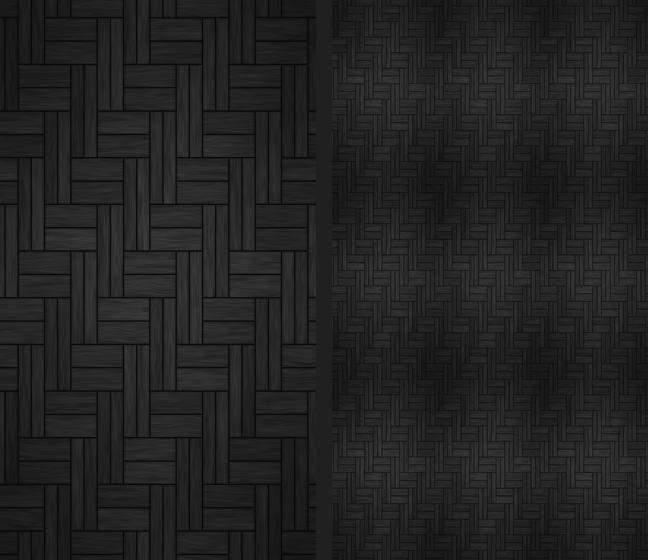
Left: one tile. Right: repeated 3 by 3.
This pattern is drawn by a Shadertoy shader. Its source:

```glsl
#define CELLS 12.0            // grid cells per side, a multiple of 4
#define SHIFT vec2(0.31, 0.38)
#define GAP 0.0018            // half width of the joints, in canvas widths
#define SHADE_DEPTH 0.20
#define SHADE_FALLOFF 380.0
#define GRAIN 0.62
#define PLANK_VARIATION 0.16
#define DARK_WOOD 0.102
#define LIGHT_WOOD 0.188
#define JOINT_TONE 0.026

const float TAU = 6.2831853;

float hash(vec2 p) {
    vec3 q = fract(p.xyx * vec3(0.1031, 0.1030, 0.0973));
    q += dot(q, q.yzx + 33.33);
    return fract((q.x + q.y) * q.z);
}

float valueNoise(vec2 p) {
    vec2 i = floor(p);
    vec2 f = fract(p);
    f = f * f * (3.0 - 2.0 * f);
    float low = mix(hash(i), hash(i + vec2(1.0, 0.0)), f.x);
    float high = mix(hash(i + vec2(0.0, 1.0)), hash(i + vec2(1.0, 1.0)), f.x);
    return mix(low, high, f.y);
}

// Streaks running along x: broad bands, veins and fine fibres
float woodGrain(vec2 p, float seed) {
    vec2 offset = seed * vec2(91.0, 57.0);
    p.y += 0.008 * (valueNoise(p * vec2(14.0, 25.0) + offset) - 0.5);
    float bands = valueNoise(p * vec2(6.0, 70.0) + offset) - 0.5;
    float veins = valueNoise(p * vec2(14.0, 160.0) + offset + 17.3) - 0.5;
    float fibres = valueNoise(p * vec2(30.0, 290.0) + offset + 34.6) - 0.5;
    return 0.24 * bands + 0.34 * veins + 0.42 * fibres;
}

void mainImage(out vec4 fragColor, in vec2 fragCoord) {
    vec2 uv = fragCoord / iResolution.xy;
    vec2 cellSize = vec2(1.0, iResolution.y / iResolution.x) / CELLS;

    // Herringbone of 2x1 blocks: phases 0 and 1 lie flat, 2 and 3 stand
    vec2 grid = uv * CELLS + SHIFT;
    vec2 cell = floor(grid);
    vec2 inCell = grid - cell;
    float phase = mod(cell.x - cell.y + 1.0, 4.0);
    float upright = step(1.5, phase);
    float part = mix(step(0.5, phase), 1.0 - step(2.5, phase), upright);

    // Each block splits lengthwise into two planks, x runs along them
    vec2 along = mix(inCell, inCell.yx, upright);
    vec2 size = mix(cellSize, cellSize.yx, upright) * vec2(2.0, 0.5);
    float strip = floor(along.y * 2.0);
    vec2 local = vec2((along.x + part) * 0.5, along.y * 2.0 - strip);
    vec2 origin = cell - part * vec2(1.0 - upright, upright);
    vec2 plank = mod(origin + 0.5, CELLS) + vec2(strip * 20.0, upright * 40.0);

    // Wood tone with a periodic glow at the centre
    vec2 wave = 0.5 - 0.5 * cos(TAU * uv);
    float glow = dot(wave, vec2(0.4, 0.6));
    float seed = hash(floor(plank) + 3.7);
    float tone = mix(DARK_WOOD, LIGHT_WOOD, glow);
    tone *= 1.0 + PLANK_VARIATION * (seed - 0.5);
    tone *= 1.0 + GRAIN * woodGrain(local * size, seed);

    // Shaded plank edges and dark joints
    vec2 inset = (0.5 - abs(local - 0.5)) * size;
    float edge = min(inset.x, inset.y);
    tone *= 1.0 - SHADE_DEPTH * exp(-max(edge - GAP, 0.0) * SHADE_FALLOFF);
    float blur = 0.75 / iResolution.x;
    float wood = smoothstep(GAP - blur, GAP + blur, edge);

    fragColor = vec4(vec3(mix(JOINT_TONE, tone, wood)), 1.0);
}
```
